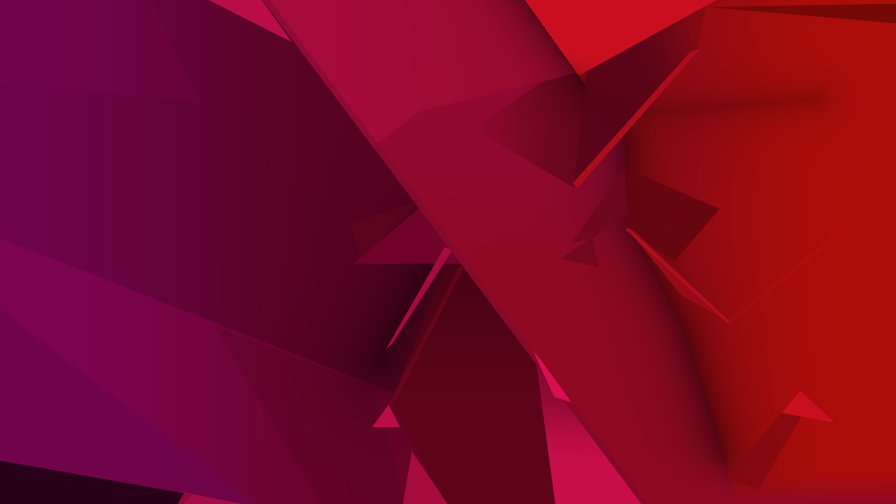
A WebGL 2 fragment shader for this background:

```glsl
#version 300 es
precision highp float;
// Overlapping angular sheets with thin bright bevels, fading from purple to red.
#define HEIGHT 4.32
#define SHADOW .42
#define PURPLE vec3(.43, .01, .29)
#define MAGENTA vec3(.49, .01, .31)
#define PLUM vec3(.34, .01, .13)
#define WINE vec3(.34, .015, .09)
#define GARNET vec3(.43, .025, .11)
#define CRIMSON vec3(.56, .035, .13)
#define ROSE vec3(.65, .045, .24)
#define PINK vec3(.73, .05, .28)
#define SCARLET vec3(.79, .06, .12)
#define RED vec3(.67, .05, .035)
uniform vec2 u_resolution;
out vec4 fragColor;

float cross2(vec2 a, vec2 b) { return a.x * b.y - a.y * b.x; }
// Signed distance to the line through a and b
float side(vec2 p, vec2 a, vec2 b) { return cross2(normalize(b - a), p - a); }
// Inside distances of convex shapes, for either winding
float tri(vec2 p, vec2 a, vec2 b, vec2 c) {
  float s = sign(cross2(b - a, c - a));
  return min(s * side(p, a, b), min(s * side(p, b, c), s * side(p, c, a)));
}
float quad(vec2 p, vec2 a, vec2 b, vec2 c, vec2 d) {
  float s = sign(cross2(b - a, c - a));
  return min(min(s * side(p, a, b), s * side(p, b, c)),
             min(s * side(p, c, d), s * side(p, d, a)));
}
float segment(vec2 p, vec2 a, vec2 b) {
  vec2 d = b - a;
  return length(p - a - d * clamp(dot(p - a, d) / dot(d, d), 0., 1.));
}
// Smooth-edged paint
void fill(inout vec3 col, float d, vec3 paint, float alpha) {
  float aa = .7 * HEIGHT / u_resolution.y;
  col = mix(col, paint, smoothstep(-aa, aa, d) * alpha);
}
void fill(inout vec3 col, float d, vec3 paint) { fill(col, d, paint, 1.); }

// Horizontal place of the crease that bounds the red field
float creaseX(float y) {
  return 4.5 + .71 * min(y, 1.2) + .07 * clamp(y - 1.2, 0., .75)
       + .53 * clamp(y - 1.95, 0., .85) + .31 * max(y - 2.8, 0.);
}

vec3 leftSheets(vec2 p) {
  vec3 col = mix(PURPLE, PLUM, smoothstep(0., 3.1, p.x));
  fill(col, quad(p, vec2(-1, -.1), vec2(1.25, -.1), vec2(1.72, .87), vec2(-1, .6)), MAGENTA, .25);
  fill(col, tri(p, vec2(1.75, -.02), vec2(2.23, -.02), vec2(2.5, .36)), PINK);
  // Broad folded bands
  vec3 band = mix(MAGENTA, PLUM * 1.2, smoothstep(.3, 3.4, p.x));
  fill(col, side(p, vec2(0, 2.04), vec2(3.2, 3.3)), band);
  fill(col, side(p, vec2(0, 2.65), vec2(2.18, 4.32)), PURPLE, .8);
  fill(col, quad(p, vec2(1.85, 2.8), vec2(3.2, 3.32), vec2(3.5, 4.4), vec2(2.8, 4.4)), PLUM, .35);
  fill(col, tri(p, vec2(-.1, 3.93), vec2(1.65, 4.24), vec2(-.1, 6)), vec3(.16, 0, .1));
  fill(col, tri(p, vec2(1.58, 4.22), vec2(2.18, 4.34), vec2(1.5, 4.36)), PINK, .7);
  col *= 1. - SHADOW * exp(-3.5 * segment(p, vec2(3.75, 2.1), vec2(3.25, 3.1)));
  // Bright lower facet and dark centre panel
  vec3 facet = ROSE * mix(.8, 1.2, smoothstep(3.2, 4., p.y));
  fill(col, side(p, vec2(4.76, 4.32), vec2(4.58, 3)), facet);
  vec3 panel = WINE * mix(.85, 1.08, smoothstep(2.3, 3.6, p.y));
  fill(col, quad(p, vec2(3.9, 2.1), vec2(4.3, 3.6), vec2(3.84, 4.36), vec2(3.35, 3.45)), panel);
  fill(col, quad(p, vec2(3.88, 2.1), vec2(4.58, 3), vec2(4.76, 4.36), vec2(3.82, 4.36)), panel);
  // Shards and bevels
  fill(col, tri(p, vec2(3, 1.92), vec2(3.6, 1.72), vec2(3.1, 2.22)), GARNET, .35);
  fill(col, tri(p, vec2(3.03, 2.26), vec2(3.6, 1.78), vec2(3.95, 2.26)), PLUM * 1.3);
  fill(col, .018 - segment(p, vec2(3.95, 2.3), vec2(3.34, 3.5)), GARNET, .7);
  fill(col, quad(p, vec2(3.81, 2.12), vec2(3.88, 2.14), vec2(3.36, 2.95), vec2(3.31, 2.99)), ROSE);
  fill(col, tri(p, vec2(3.33, 3.47), vec2(3.43, 3.66), vec2(3.19, 3.66)), PINK);
  fill(col, tri(p, vec2(3.53, 3.87), vec2(3.85, 4.34), vec2(3.45, 4.34)), ROSE);
  return col;
}

vec3 centreSheet(vec2 p) {
  vec3 col = mix(ROSE, vec3(.61, .04, .18), smoothstep(2.3, 4.8, p.x));
  vec3 lower = mix(vec3(.57, .035, .19), CRIMSON, smoothstep(1., 2.8, p.y));
  vec2 bend = vec2(3.6, .95);
  fill(col, min(side(p, vec2(3.25, 1.22), bend), side(p, bend, vec2(5.05, .6))), lower);
  fill(col, quad(p, vec2(4.05, 1.1), vec2(4.65, .7), vec2(5.1, .58), vec2(4.92, 1.61)), GARNET, smoothstep(3.9, 4.9, p.x));
  return col;
}

vec3 redField(vec2 p) {
  vec3 col = mix(vec3(.56, .035, .08), RED, smoothstep(5.5, 7.2, p.x));
  col *= 1. - .2 * exp(-7. * segment(p, vec2(5.4, .97), vec2(7, .85)));
  // Top facets and faint ridge
  fill(col, side(p, vec2(6.05, .05), vec2(5.05, .6)), SCARLET);
  fill(col, tri(p, vec2(6.05, .06), vec2(7.8, .03), vec2(7.8, .21)), RED * .68);
  fill(col, .015 - segment(p, vec2(6.27, 2.75), vec2(7.25, 1.95)), SCARLET, .2);
  return col;
}

void main() {
  // Canvas is HEIGHT units tall, with y measured downwards
  vec2 p = gl_FragCoord.xy / u_resolution.y * HEIGHT;
  p.y = HEIGHT - p.y;
  vec3 col = leftSheets(p);
  float diagonal = side(p, vec2(5.5, 4.32), vec2(2.25, 0));
  fill(col, diagonal, centreSheet(p));
  fill(col, .025 - abs(diagonal - .025), ROSE * .75, .55);
  fill(col, quad(p, vec2(4.57, 3.01), vec2(4.64, 3.09), vec2(4.9, 3.45), vec2(4.75, 3.4)), ROSE * 1.3);
  // Crease, dark on both sides and fading at the foot
  float fold = p.x - creaseX(p.y);
  fill(col, fold, redField(p), smoothstep(4.38, 4., p.y));
  float depth = fold < 0. ? exp(4.5 * fold) : exp(-5. * fold) * smoothstep(.4, .9, p.y);
  col *= 1. - SHADOW * depth * smoothstep(4.3, 3.8, p.y);
  // Upper dark wedge with its bevel
  fill(col, quad(p, vec2(5.03, .61), vec2(6.05, .05), vec2(5.98, .42), vec2(4.92, 1.6)), WINE, .9 - .65 * smoothstep(5.3, 6., p.x - p.y * .3));
  fill(col, quad(p, vec2(5.92, .44), vec2(6, .42), vec2(4.95, 1.61), vec2(4.91, 1.57)), SCARLET * .85);
  // Middle shards and tilted slab
  fill(col, quad(p, vec2(5.35, 1.44), vec2(6.17, 1.79), vec2(5.78, 2.24), vec2(5.38, 1.95)), vec3(.39, .02, .06), .9);
  fill(col, quad(p, vec2(5.35, 1.44), vec2(5.39, 1.96), vec2(5.08, 2.04), vec2(4.8, 2.22)), GARNET, .85);
  fill(col, tri(p, vec2(4.8, 2.22), vec2(5.08, 2.03), vec2(5.13, 2.29)), GARNET, .85);
  fill(col, quad(p, vec2(5.37, 1.95), vec2(5.45, 1.99), vec2(6.27, 2.77), vec2(5.84, 2.53)), SCARLET * .75);
  fill(col, .012 - segment(p, vec2(5.38, 1.97), vec2(6.24, 2.76)), SCARLET, .6);
  // Lower right shard
  fill(col, quad(p, vec2(6.23, 4.09), vec2(6.73, 3.5), vec2(6.88, 3.55), vec2(6.5, 4.2)), vec3(.5, .03, .06), .75);
  fill(col, tri(p, vec2(6.86, 3.35), vec2(7.15, 3.62), vec2(6.7, 3.54)), SCARLET);
  fragColor = vec4(col, 1);
}
```
